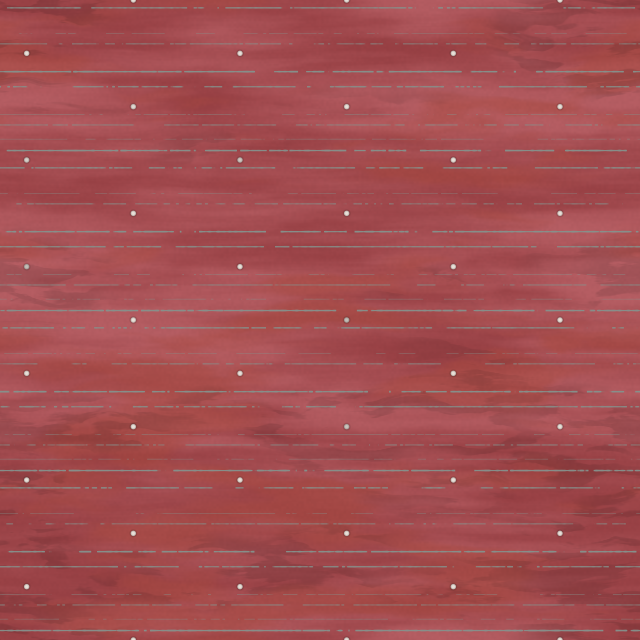
Give the GLSL for this pattern, as a WebGL 1 fragment shader.

```glsl
precision highp float;
// Weathered red painted boards with worn grey grooves and staggered pale nail heads.
uniform vec2 u_resolution;

#define BANDS 4.0
#define NAIL_COLUMNS 3.0
#define NAIL_ROWS 12.0
#define NAIL_RADIUS 0.0042
#define GROOVE_HALF_WIDTH 0.0012
#define BAND_CENTRE 0.505
#define DARK_RED vec3(0.592, 0.250, 0.265)
#define LIGHT_RED vec3(0.705, 0.362, 0.382)
#define RUST_RED vec3(0.655, 0.285, 0.250)
#define GROOVE_GREY vec3(0.520, 0.570, 0.550)
#define NAIL_WHITE vec3(0.910, 0.875, 0.845)

float hash(vec2 p) {
  vec3 q = fract(vec3(p.xyx) * vec3(0.1031, 0.1030, 0.0973));
  q += dot(q, q.yzx + 33.33);
  return fract((q.x + q.y) * q.z);
}

// Value noise that wraps after a whole number of cells.
float noise(vec2 p, vec2 period, float seed) {
  vec2 cell = floor(p);
  vec2 f = fract(p);
  f = f * f * (3.0 - 2.0 * f);
  vec2 a = mod(cell, period) + seed;
  vec2 b = mod(cell + 1.0, period) + seed;
  return mix(mix(hash(a), hash(vec2(b.x, a.y)), f.x),
             mix(hash(vec2(a.x, b.y)), hash(b), f.x), f.y);
}

float fbm(vec2 uv, vec2 cells, float seed) {
  float sum = 0.0;
  float amplitude = 0.5;
  for (int i = 0; i < 4; i++) {
    sum += amplitude * noise(uv * cells, cells, seed);
    cells *= 2.0;
    seed += 17.0;
    amplitude *= 0.5;
  }
  return sum / 0.9375;
}

// Brushed paint: broad clouds, fine streaks, rust stains and scuffs.
vec3 paint(vec2 uv) {
  vec2 warp = vec2(fbm(uv, vec2(5.0, 14.0), 3.0), fbm(uv, vec2(6.0, 10.0), 71.0)) - 0.5;
  vec2 brushed = uv + warp * vec2(0.16, 0.04);
  float clouds = fbm(brushed, vec2(3.0, 11.0), 131.0);
  float streaks = fbm(uv + warp * vec2(0.1, 0.012), vec2(5.0, 56.0), 211.0);
  float tone = smoothstep(0.27, 0.73, mix(clouds, streaks, 0.32));
  vec3 colour = mix(DARK_RED, LIGHT_RED, tone);
  float stain = smoothstep(0.52, 0.74, fbm(brushed, vec2(4.0, 18.0), 307.0));
  colour = mix(colour, RUST_RED, 0.55 * stain);
  float scuff = fbm(brushed, vec2(14.0, 64.0), 401.0);
  float patches = smoothstep(0.48, 0.66, fbm(uv, vec2(3.0, 9.0), 503.0));
  colour *= 1.0 - 0.10 * patches * smoothstep(0.50, 0.62, scuff);
  return colour * (0.985 + 0.03 * noise(uv * 256.0, vec2(256.0), 601.0));
}

// One broken groove; strength thins it, fades it and widens its gaps.
float groove(vec2 uv, float dist, float strength, float id) {
  float pixel = 1.0 / u_resolution.y;
  float run = noise(vec2(uv.x * 22.0, id), vec2(22.0, 997.0), 11.0);
  float dash = noise(vec2(uv.x * 64.0, id), vec2(64.0, 997.0), 29.0);
  float chip = noise(vec2(uv.x * 220.0, id), vec2(220.0, 997.0), 47.0);
  float wear = 0.35 * run + 0.42 * dash + 0.23 * chip;
  float gap = mix(0.49, 0.35, strength);
  float kept = smoothstep(gap - 0.035, gap + 0.035, wear);
  float halfWidth = GROOVE_HALF_WIDTH * mix(0.45, 1.0, strength) * (0.7 + 0.5 * chip);
  float body = clamp((halfWidth - dist) / pixel + 0.5, 0.0, 1.0);
  return body * kept * mix(0.35, 0.95, strength);
}

// Grooves mirrored about the centre of each band, fainter ones uneven by side.
float grooves(vec2 uv) {
  float y = uv.y * BANDS;
  float offset = fract(y) - BAND_CENTRE;
  float upper = step(0.0, offset);
  float id = floor(y) * 20.0 + upper * 10.0;
  float v = abs(offset);
  float m = groove(uv, abs(v - 0.047) / BANDS, mix(0.82, 1.0, upper), id + 1.0);
  m = max(m, groove(uv, abs(v - 0.446) / BANDS, mix(1.0, 0.82, upper), id + 2.0));
  m = max(m, groove(uv, abs(v - 0.221) / BANDS, mix(0.18, 0.52, upper), id + 3.0));
  m = max(m, groove(uv, abs(v - 0.286) / BANDS, mix(0.50, 0.10, upper), id + 4.0));
  return max(m, (1.0 - upper) * groove(uv, abs(v - 0.375) / BANDS, 0.15, id + 5.0));
}

// Nail heads: alternate rows shift by half a column.
vec3 addNails(vec3 colour, vec2 uv) {
  float row = floor(uv.y * NAIL_ROWS + 0.5);
  float x = uv.x * NAIL_COLUMNS - mix(0.625, 0.125, mod(row, 2.0));
  float column = floor(x + 0.5);
  vec2 delta = vec2((x - column) / NAIL_COLUMNS, uv.y - row / NAIL_ROWS);
  float dist = length(delta);
  float pixel = 1.0 / u_resolution.y;
  float age = hash(vec2(mod(column, NAIL_COLUMNS), mod(row, NAIL_ROWS)) + 83.0);
  float head = 1.0 - smoothstep(NAIL_RADIUS - pixel * 0.6, NAIL_RADIUS + pixel * 0.6, dist);
  float halo = 1.0 - smoothstep(NAIL_RADIUS, NAIL_RADIUS * 1.8, dist);
  float shade = 1.0 - 0.20 * smoothstep(0.35, 1.0, dist / NAIL_RADIUS);
  shade *= 1.0 - 0.16 * smoothstep(0.75, 1.0, age);
  return mix(colour * (1.0 - 0.15 * halo), NAIL_WHITE * shade, head);
}

void main() {
  vec2 uv = gl_FragCoord.xy / u_resolution;
  vec3 colour = mix(paint(uv), GROOVE_GREY, grooves(uv));
  gl_FragColor = vec4(addNails(colour, uv), 1.0);
}
```
